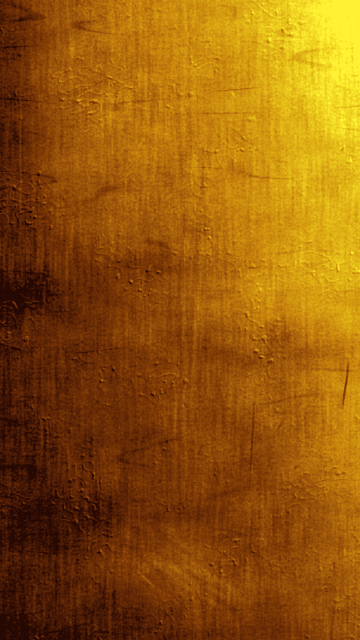
Give the GLSL for this texture, as a Shadertoy shader.

```glsl
// Aged gold leaf: a broad glow from the upper right fading to umber on the left.
// A tone field of soft stains, brushed fibres, embossed flecks, cracks and
// scratches is built from gradient noise, then passed through a colour ramp.

#define ASPECT 0.5625
#define MOTTLE 1.35
#define FIBRE 0.72
#define GRAIN 0.80
#define RELIEF 0.85
#define CRACKS 0.75
#define SCRATCHES 40
#define STAIN_WARP 0.04
#define CONTRAST 1.08

vec2 hash2(vec2 p) {
    vec3 q = fract(vec3(p.xyx) * vec3(0.1031, 0.1030, 0.0973));
    q += dot(q, q.yzx + 33.33);
    return fract((q.xx + q.yz) * q.zy);
}

// Gradient noise, roughly -0.7 to 0.7
float gradNoise(vec2 p) {
    vec2 i = floor(p), f = fract(p);
    vec2 u = f * f * f * (f * (f * 6.0 - 15.0) + 10.0);
    vec2 e = vec2(0.0, 1.0);
    float a = dot(hash2(i) * 2.0 - 1.0, f);
    float b = dot(hash2(i + e.yx) * 2.0 - 1.0, f - e.yx);
    float c = dot(hash2(i + e.xy) * 2.0 - 1.0, f - e.xy);
    float d = dot(hash2(i + e.yy) * 2.0 - 1.0, f - e.yy);
    return mix(mix(a, b, u.x), mix(c, d, u.x), u.y);
}

float fbm(vec2 p) {
    float sum = 0.0, amp = 0.6;
    for (int i = 0; i < 5; i++) {
        sum += amp * gradNoise(p);
        p = mat2(1.6, 1.2, -1.2, 1.6) * p + 17.3;
        amp *= 0.62;
    }
    return sum;
}

float blob(vec2 p, vec2 centre, vec2 radius) {
    vec2 d = (p - centre) / radius;
    return exp(-dot(d, d));
}

// Soft line from a to b, tapered towards both ends
float stroke(vec2 p, vec2 a, vec2 b, float width) {
    vec2 d = b - a;
    float t = clamp(dot(p - a, d) / dot(d, d), 0.0, 1.0);
    float soft = 1.0 / iResolution.y;
    float taper = 0.3 + 2.8 * t * (1.0 - t);
    return taper * (1.0 - smoothstep(width * 0.2, width + soft, length(p - a - d * t)));
}

// Large-scale light and stains, in steps of the colour ramp
float glow(vec2 uv) {
    float across = pow(clamp(uv.x, 0.0, 1.0), mix(1.1, 0.62, uv.y));
    float t = mix(mix(0.75, 1.35, uv.y), mix(3.0, 6.0, uv.y), across);
    t += 1.4 * blob(uv, vec2(1.02, 0.95), vec2(0.25, 0.24));
    t += 0.6 * blob(uv, vec2(0.25, 0.80), vec2(0.20, 0.16));
    t += 0.7 * blob(uv, vec2(0.84, 0.57), vec2(0.20, 0.10));
    t += 0.5 * blob(uv, vec2(1.02, 0.27), vec2(0.14, 0.22));
    t += 0.7 * blob(uv, vec2(0.52, 0.10), vec2(0.14, 0.05));
    t -= 1.0 * blob(uv, vec2(0.10, 0.535), vec2(0.19, 0.040));
    t -= 0.9 * blob(uv, vec2(0.42, 0.585), vec2(0.15, 0.030));
    t -= 0.8 * blob(uv, vec2(0.78, 0.445), vec2(0.28, 0.025));
    t -= 0.35 * blob(uv, vec2(0.40, 0.38), vec2(0.40, 0.16));
    t -= 0.7 * blob(uv, vec2(0.20, 0.19), vec2(0.16, 0.045));
    t -= 0.5 * blob(uv, vec2(0.74, 0.20), vec2(0.22, 0.14));
    t -= 0.6 * blob(uv, vec2(0.05, 0.90), vec2(0.06, 0.35));
    return t - 0.5 * (1.0 - smoothstep(0.0, 0.10, uv.y));
}

// Height of the small raised crumbs and creases
float fleck(vec2 p) {
    float crumbs = smoothstep(0.2, 0.5, gradNoise(p * 105.0) + 0.3 * gradNoise(p * 220.0));
    float crease = 1.0 - smoothstep(0.0, 0.09, abs(gradNoise(p * vec2(38.0, 48.0) + 13.0)));
    return crumbs + 0.35 * crease;
}

vec3 goldRamp(float t) {
    vec3 ramp[8] = vec3[8](
        vec3(0.15, 0.03, 0.01), vec3(0.36, 0.14, 0.02), vec3(0.50, 0.23, 0.02),
        vec3(0.63, 0.35, 0.04), vec3(0.77, 0.50, 0.05), vec3(0.85, 0.64, 0.07),
        vec3(0.92, 0.79, 0.11), vec3(1.00, 0.95, 0.20));
    t = clamp(t, 0.0, 6.999);
    int i = int(t);
    return mix(ramp[i], ramp[i + 1], fract(t));
}

void mainImage(out vec4 fragColor, in vec2 fragCoord) {
    vec2 uv = fragCoord / iResolution.xy;
    vec2 p = uv * vec2(ASPECT, 1.0);

    // Light and mottled stains
    vec2 warp = vec2(fbm(p * 9.0), fbm(p * 9.0 + 40.0));
    float tone = 3.0 + CONTRAST * (glow(uv + STAIN_WARP * warp) - 3.0) - 0.15;
    tone += MOTTLE * (0.55 * fbm(p * 12.0 + 3.0) + 0.65 * fbm(p * vec2(12.0, 30.0) + 8.0));

    // Vertical fibres and fine grain
    float fibre = gradNoise(p * vec2(130.0, 9.0)) + 0.9 * gradNoise(p * vec2(235.0, 22.0) + 9.0);
    tone += FIBRE * fibre * (0.9 + gradNoise(p * 9.0 + 21.0));
    tone += GRAIN * (gradNoise(p * 270.0) + 0.6 * gradNoise(p * vec2(110.0, 190.0)));

    // Flecks lit from the upper right
    float patchy = 0.15 + smoothstep(-0.1, 0.4, gradNoise(p * 11.0 + 5.0));
    tone += RELIEF * patchy * (fleck(p) - fleck(p + vec2(0.0018, 0.0024))) * 1.6;

    // Thin horizontal cracks, strongest in the upper half
    float crack = abs(gradNoise(p * vec2(4.0, 26.0) + 2.0 + 0.15 * warp));
    float crackMask = smoothstep(0.0, 0.35, gradNoise(p * vec2(10.0, 16.0) + 31.0));
    tone -= CRACKS * (1.0 - smoothstep(0.0, 0.045, crack)) * crackMask * mix(0.5, 1.4, uv.y);

    // Scattered tiny scratches, alternately bright and dark
    for (int i = 0; i < SCRATCHES; i++) {
        vec2 start = hash2(vec2(i, 7)) * vec2(ASPECT, 1.0);
        vec2 rnd = hash2(vec2(i, 19));
        vec2 reach = (0.003 + 0.016 * rnd.y * rnd.y) * vec2(cos(rnd.x * 6.3), sin(rnd.x * 6.3));
        tone += (i % 2 == 0 ? 0.8 : -0.9) * stroke(p, start, start + reach, 0.0009);
    }

    // Long gouges and the pale diagonal rubs near the foot
    vec2 q = p + vec2(0.002 * gradNoise(p * 28.0), 0.0);
    tone -= 2.6 * stroke(q, vec2(0.544, 0.434), vec2(0.536, 0.362), 0.0014);
    tone -= 1.0 * stroke(q, vec2(0.399, 0.395), vec2(0.389, 0.230), 0.0010);
    tone += 0.6 * stroke(q, vec2(0.032, 0.900), vec2(0.032, 0.600), 0.0010);
    tone += 1.0 * stroke(q, vec2(0.215, 0.108), vec2(0.241, 0.082), 0.0012);
    vec2 d = p - vec2(0.29, 0.105);
    vec2 rub = vec2(0.83 * d.x - 0.56 * d.y, 0.56 * d.x + 0.83 * d.y);
    tone += blob(rub, vec2(0.0), vec2(0.10, 0.035)) * (0.3 + 1.8 * gradNoise(rub * vec2(14.0, 85.0)));

    fragColor = vec4(goldRamp(tone), 1.0);
}
```
